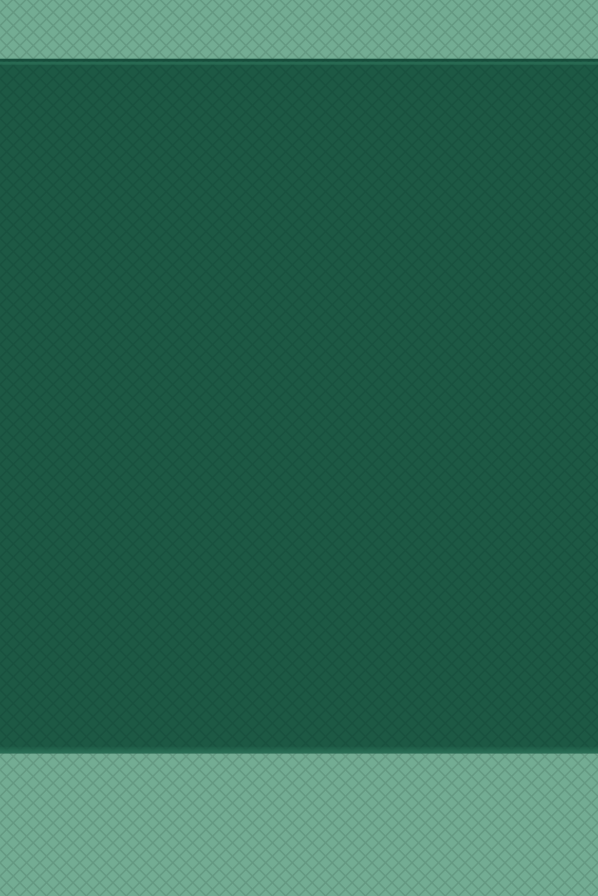
Give the GLSL for this background, as a Shadertoy shader.

```glsl
// Deep green panel between two pale green bands, under a fine diagonal lattice.
#define TOP_EDGE 0.9345      // lower edge of the top band, in canvas heights
#define BOTTOM_EDGE 0.1590   // upper edge of the bottom band, in canvas heights
#define TRIM 0.0078          // height of the trim beside each band
#define CELLS 45.0           // lattice diamonds across the canvas width
#define LINE_WIDTH 0.0026    // lattice line width, in canvas widths
#define PANEL vec3(0.112, 0.348, 0.268)
#define PANEL_LINE vec3(0.098, 0.318, 0.245)
#define BAND vec3(0.452, 0.675, 0.578)
#define BAND_LINE vec3(0.395, 0.600, 0.510)
#define TRIM_LIGHT vec3(0.170, 0.440, 0.340)
#define TRIM_DARK vec3(0.085, 0.290, 0.220)

// Smooth step up at an edge, one pixel wide
float above(float y, float edge, float pixel) {
    return clamp((y - edge) / pixel + 0.5, 0.0, 1.0);
}

float strip(float y, float low, float high, float pixel) {
    return above(y, low, pixel) - above(y, high, pixel);
}

// Coverage of one family of parallel diagonal lines
float diagonals(float along, float pixel) {
    float dist = abs(fract(along * CELLS) - 0.5) / (CELLS * sqrt(2.0));
    float halfWidth = 0.5 * LINE_WIDTH;
    float overlap = min(dist + 0.5 * pixel, halfWidth) - max(dist - 0.5 * pixel, -halfWidth);
    return clamp(overlap / pixel, 0.0, 1.0);
}

void mainImage(out vec4 fragColor, in vec2 fragCoord) {
    vec2 p = fragCoord / iResolution.x;
    float y = fragCoord.y / iResolution.y;
    float pixelX = 1.0 / iResolution.x;
    float pixelY = 1.0 / iResolution.y;

    // Crossed lattice
    float rising = diagonals(p.x - p.y, pixelX);
    float falling = diagonals(p.x + p.y, pixelX);
    float lattice = 1.0 - (1.0 - rising) * (1.0 - falling);

    // Panel and bands
    float band = 1.0 - strip(y, BOTTOM_EDGE, TOP_EDGE, pixelY);
    vec3 panel = mix(PANEL, PANEL_LINE, lattice);

    // Top trim: dark seam, then a light rule
    float seam = strip(y, TOP_EDGE - 0.35 * TRIM, TOP_EDGE, pixelY);
    float rule = strip(y, TOP_EDGE - 0.85 * TRIM, TOP_EDGE - 0.45 * TRIM, pixelY);
    panel = mix(panel, TRIM_DARK, 0.7 * seam);
    panel = mix(panel, TRIM_LIGHT, 0.75 * rule);

    // Bottom trim: a ledge that brightens toward the band
    float ledge = strip(y, BOTTOM_EDGE, BOTTOM_EDGE + TRIM, pixelY);
    float glow = 1.0 - clamp((y - BOTTOM_EDGE) / TRIM, 0.0, 1.0);
    panel = mix(panel, TRIM_LIGHT, ledge * mix(0.15, 1.0, glow));

    vec3 color = mix(panel, mix(BAND, BAND_LINE, lattice), band);
    fragColor = vec4(color, 1.0);
}
```
